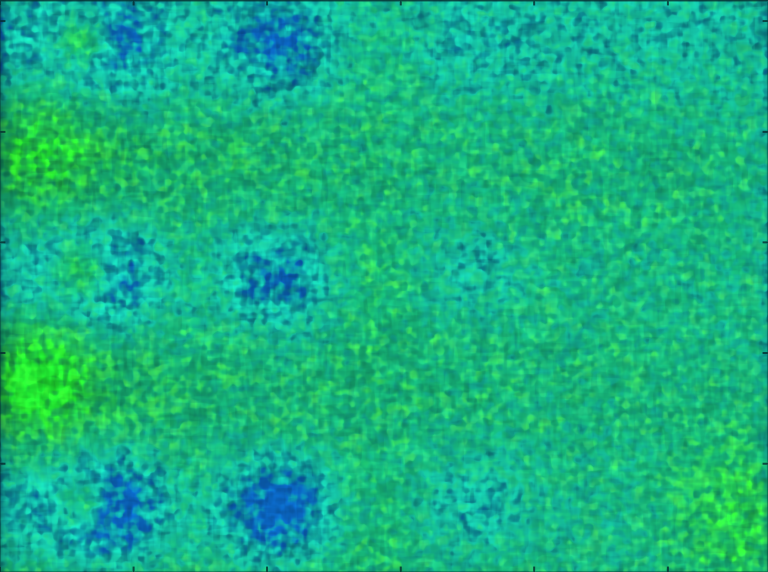
This texture is drawn by a WebGL 2 fragment shader. Its source:

```glsl
#version 300 es
precision highp float;
// Mottled green and cyan heat map with rows of blue spots, woven grain and a ticked frame.
uniform vec2 u_resolution;
out vec4 fragColor;

const float TAU = 6.2832;
const float ROW_START = 0.115;
const float ROW_STEP = 0.405;

// Three random values in 0..1 for an integer cell.
vec3 hashCell(ivec2 cell, int seed) {
  uvec3 v = uvec3(ivec3(cell, seed)) * 1664525u + 1013904223u;
  v.x += v.y * v.z; v.y += v.z * v.x; v.z += v.x * v.y;
  v ^= v >> 16u;
  v.x += v.y * v.z; v.y += v.z * v.x; v.z += v.x * v.y;
  return vec3(v >> 8u) / 16777216.0;
}

// Smooth cellular noise: random cell values blended by distance, about -0.5..0.5.
float cellular(vec2 p, float sharpness, int seed) {
  ivec2 base = ivec2(floor(p));
  vec2 f = fract(p);
  float total = 0.0, weights = 0.0;
  for (int j = -1; j <= 1; j++) {
    for (int i = -1; i <= 1; i++) {
      vec3 rnd = hashCell(base + ivec2(i, j), seed);
      vec2 d = vec2(i, j) + rnd.xy - f;
      float w = exp(-sharpness * dot(d, d));
      total += w * rnd.z;
      weights += w;
    }
  }
  return total / weights - 0.5;
}

float spot(vec2 p, vec2 centre, vec2 radius) {
  vec2 d = (p - centre) / radius;
  return exp(-dot(d, d));
}

// Slow drift from layered sines.
float drift(vec2 p) {
  return 0.5 * sin(p.x * 9.0 + 1.7 * sin(p.y * 7.0 + 0.6))
       + 0.5 * sin(p.y * 13.0 + 2.1 * sin(p.x * 8.0 + 2.0));
}

// Row rhythm that fades to the right: 1 on spot rows, -1 between them.
float rowBand(vec2 p) {
  return exp(-p.x * 1.8) * cos(TAU * (p.y - ROW_START) / ROW_STEP);
}

// Broad heat value: 0 is blue, 1 is bright green.
float heatField(vec2 p, float aspect) {
  float heat = 0.575 + 0.02 * drift(p) - 0.12 * rowBand(p);
  heat -= 0.11 * smoothstep(0.7, 1.0, p.y);
  for (int row = 0; row < 3; row++) {
    float r = float(row);
    float y = ROW_START + ROW_STEP * r;
    float rowPower = 1.0 / (1.0 + 0.55 * r);
    for (int col = 0; col < 3; col++) {
      float c = float(col);
      float power = col < 2 ? 0.46 : 0.19;
      vec2 centre = vec2(0.178 + 0.308 * c + 0.008 * c * c, y - 0.004);
      vec2 radius = col == 0 ? vec2(0.105, 0.095) : vec2(0.096, 0.085);
      heat -= power * rowPower * spot(p, centre, radius);
    }
    // Warm core inside the first spot of each row, and soft warm gaps between spots.
    heat += 0.50 * spot(p, vec2(0.145, y + 0.005), vec2(0.046, 0.046));
    heat += 0.09 * spot(p, vec2(0.33, y + 0.02), vec2(0.06, 0.08));
    heat += 0.11 * spot(p, vec2(0.65, y - 0.015), vec2(0.09, 0.13));
    // Bright patches at the left, between the rows.
    if (row < 2) {
      float glow = 0.36 - 0.10 * r;
      heat += glow * spot(p, vec2(0.072, y + 0.5 * ROW_STEP + 0.022), vec2(0.10, 0.115));
    }
  }
  heat += 0.24 * spot(p, vec2(aspect - 0.045, 0.08), vec2(0.12, 0.14));
  return heat;
}

vec3 heatColour(float t) {
  vec3 c = vec3(0.04, 0.39, 0.74);
  c = mix(c, vec3(0.05, 0.58, 0.61), smoothstep(0.14, 0.31, t));
  c = mix(c, vec3(0.08, 0.74, 0.63), smoothstep(0.28, 0.45, t));
  c = mix(c, vec3(0.085, 0.71, 0.475), smoothstep(0.43, 0.60, t));
  c = mix(c, vec3(0.13, 0.77, 0.34), smoothstep(0.60, 0.80, t));
  return mix(c, vec3(0.13, 0.93, 0.20), smoothstep(0.78, 0.98, t));
}

// Short evenly spaced marks growing inward from an edge.
float ticks(float along, float inward, float spacing, float width) {
  float d = abs(fract(along / spacing + 0.5) - 0.5) * spacing;
  return (1.0 - smoothstep(0.4 * width, 1.2 * width, d)) * (1.0 - smoothstep(0.008, 0.011, inward));
}

void main() {
  vec2 p = gl_FragCoord.xy / u_resolution.y;
  float aspect = u_resolution.x / u_resolution.y;
  float edgeX = min(p.x, aspect - p.x);
  float edgeY = min(p.y, 1.0 - p.y);

  // Blotches, plus thin threads in both directions.
  float blotch = cellular(p * 108.0, 3.6, 1);
  float tint = cellular(p * vec2(88.0, 98.0), 3.4, 2);
  float threads = cellular(p * vec2(48.0, 185.0), 4.0, 3) + cellular(p * vec2(185.0, 48.0), 4.0, 4);

  float heat = heatField(p, aspect) + 0.24 * blotch + 0.20 * tint + 0.05 * threads;
  heat -= 0.16 * exp(-edgeX / 0.012);
  float light = 0.99 + 0.36 * blotch + 0.15 * threads + 0.07 * rowBand(p);
  vec3 colour = heatColour(heat) * light;
  colour.r += 0.16 * max(blotch + 0.3 * tint, 0.0) * smoothstep(0.4, 0.7, heat);

  // Shaded sides, dark frame and ticks.
  colour *= 1.0 - 0.30 * exp(-p.x / 0.014) - 0.12 * exp(-(aspect - p.x) / 0.008);
  float frame = 1.0 - smoothstep(0.001, 0.004, 1.0 - p.y);
  frame = max(frame, 0.5 * (1.0 - smoothstep(0.0005, 0.003, min(edgeX, edgeY))));
  frame = max(frame, ticks(p.x, edgeY, 0.2335, 0.0022));
  frame = max(frame, ticks(p.y + 0.004, edgeX, 0.1934, 0.0022));
  fragColor = vec4(mix(colour, vec3(0.02, 0.17, 0.18), 0.8 * frame), 1.0);
}
```
